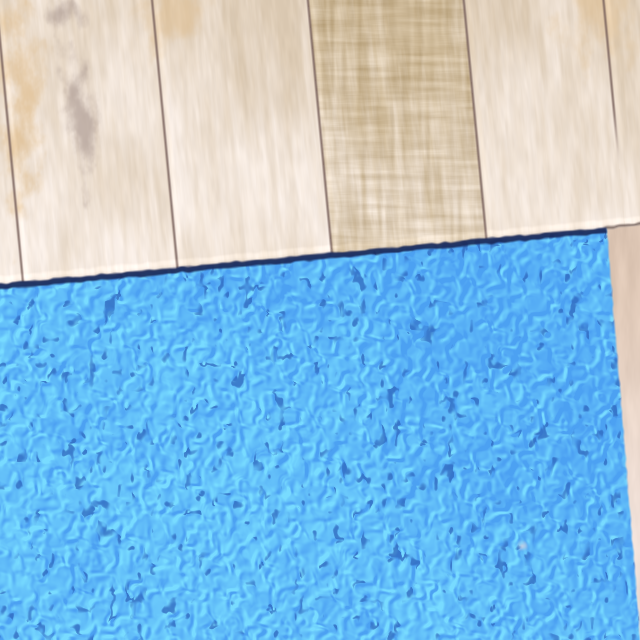
Reproduce this texture procedurally as a Shadertoy shader.

```glsl
// A speckled blue mat lying on pale wooden planks, seen slightly rotated.
// Straight slanted edges split the canvas; value noise gives the wood its grain
// and stains, and an embossed, warped noise gives the mat its looped fibres.

float hash(vec2 p) {
    vec3 q = fract(vec3(p.xyx) * 0.1031);
    q += dot(q, q.yzx + 33.33);
    return fract((q.x + q.y) * q.z);
}

float noise(vec2 p) {
    vec2 cell = floor(p), f = fract(p);
    f = f * f * (3.0 - 2.0 * f);
    return mix(mix(hash(cell), hash(cell + vec2(1, 0)), f.x),
               mix(hash(cell + vec2(0, 1)), hash(cell + vec2(1, 1)), f.x), f.y);
}

float fbm(vec2 p) {
    float sum = 0.0, amp = 0.5;
    for (int i = 0; i < 4; i++) {
        sum += amp * noise(p);
        p = mat2(1.6, 1.2, -1.2, 1.6) * p + 7.3;
        amp *= 0.5;
    }
    return sum / 0.9375;
}

// Soft elliptical blotch with a ragged outline
float blotch(vec2 uv, vec2 center, vec2 radius, float ragged) {
    return smoothstep(1.0, 0.1, length((uv - center) / radius) + ragged);
}

// Soft line of the given half width at signed distance d
float line(float d, float halfWidth, float blur) {
    return 1.0 - smoothstep(halfWidth - blur, halfWidth + blur, abs(d));
}

vec3 woodColor(vec2 uv, float px) {
    // Plank coordinate: integers fall on the slanted seams
    float across = uv.x - 0.095 * (1.0 - uv.y);
    float plank = (across + 0.006) / 0.2435 + 0.103 * smoothstep(0.75, 0.94, across);
    float id = floor(plank);
    vec2 grainPos = vec2(across, uv.y);
    float grain = fbm(grainPos * vec2(100.0, 10.0) + id * 17.0);
    float cloud = fbm(grainPos * vec2(16.0, 7.0) + id * 31.0);
    float fine = noise(grainPos * vec2(220.0, 45.0));

    // Pale boards, more worn and bright towards the mat
    float wear = smoothstep(1.0, 0.62, uv.y);
    float tone = 0.38 + 0.4 * wear + 0.9 * (cloud - 0.5) + 0.7 * (grain - 0.5);
    float brown = step(1.5, id) * step(id, 2.5);
    tone -= brown * (0.30 - 0.05 * wear);
    tone -= 0.08 * step(2.5, id);
    vec3 tan = mix(vec3(0.86, 0.79, 0.70), vec3(0.80, 0.72, 0.59), brown);
    vec3 color = mix(tan, vec3(0.985, 0.945, 0.915), clamp(tone, 0.0, 1.0));
    color += 0.035 * (fine - 0.5);

    // Cross weave on the brown board
    float weave = fbm(uv * vec2(12.0, 130.0)) + 0.6 * noise(uv * vec2(160.0, 9.0));
    color -= brown * 0.16 * (weave - 0.75) * vec3(0.8, 0.9, 1.1);

    // Ochre and grey stains
    float ragged = 1.3 * (fbm(uv * vec2(45.0, 28.0)) - 0.4);
    float ochre = blotch(uv, vec2(0.03, 0.84), vec2(0.045, 0.26), ragged);
    ochre = max(ochre, 0.7 * blotch(uv, vec2(0.27, 0.97), vec2(0.07, 0.09), ragged));
    ochre = max(ochre, 0.7 * blotch(uv, vec2(0.94, 0.99), vec2(0.09, 0.13), ragged));
    color = mix(color, vec3(0.87, 0.74, 0.56), 0.75 * ochre);
    float grey = blotch(uv, vec2(0.13 - 0.12 * (uv.y - 0.8), 0.81), vec2(0.035, 0.14), ragged);
    grey = max(grey, blotch(uv, vec2(0.10, 0.98), vec2(0.05, 0.035), ragged));
    color = mix(color, vec3(0.66, 0.59, 0.56), 0.65 * grey);

    // Seams with a pale bevel on their right side
    float seam = (plank - floor(plank + 0.5)) * 0.2435;
    float fade = mix(1.0, smoothstep(0.74, 0.84, uv.y), step(3.5, plank));
    color += 0.04 * line(seam - 0.007, 0.003, 0.003) * fade;
    float gap = line(seam, 0.0018, 0.0012 + 0.5 * px) * fade;
    return mix(color, vec3(0.47, 0.38, 0.36), 0.8 * gap);
}

// Warped fibre height field
float fibres(vec2 p) {
    vec2 warp = vec2(noise(p * 0.7 + 11.0), noise(p * 0.7 + 47.0)) - 0.5;
    return noise(p * vec2(1.1, 0.8) + 2.2 * warp);
}

vec3 matColor(vec2 uv) {
    vec2 p = uv * 105.0;
    float height = fibres(p);
    float relief = height - fibres(p + vec2(0.55, -0.45));
    float broad = fbm(uv * 9.0) - 0.5;
    float shade = 0.52 + 0.85 * relief + 0.35 * (height - 0.5) + 0.35 * broad;
    shade -= 0.28 * smoothstep(0.55, 1.35, uv.x + uv.y);
    vec3 color = mix(vec3(0.30, 0.63, 0.95), vec3(0.47, 0.86, 1.0), clamp(shade, 0.0, 1.0));
    // Deep pits between the loops
    float pit = smoothstep(0.76, 0.95, noise(p * vec2(0.9, 0.7) + 83.0 + 0.8 * height));
    color = mix(color, vec3(0.18, 0.40, 0.74), 0.75 * pit);
    // Small pale fleck
    float fleck = blotch(uv, vec2(0.816, 0.147), vec2(0.014, 0.013), 0.5 * height);
    return mix(color, vec3(0.76, 0.82, 0.90), 0.9 * fleck);
}

void mainImage(out vec4 fragColor, in vec2 fragCoord) {
    vec2 uv = fragCoord / iResolution.xy;
    float px = 1.0 / iResolution.y;
    float blur = 0.001 + px;
    float wobble = 0.003 * (noise(uv * 95.0) - 0.5);
    // Signed distances: positive beyond the upper and right mat edges
    float above = uv.y - (0.554 + 0.0935 * uv.x) + wobble;
    float beside = uv.x - (0.948 + 0.082 * (0.642 - uv.y)) + 0.6 * wobble;

    vec3 wood = woodColor(uv, px);
    // Side board, turning paler downwards
    vec3 side = mix(vec3(0.94, 0.88, 0.85), vec3(0.87, 0.78, 0.71), smoothstep(0.1, 0.6, uv.y));
    side += 0.10 * (fbm(uv * vec2(70.0, 14.0)) - 0.5);
    wood = mix(side, wood, smoothstep(-blur, blur, above));
    wood += 0.05 * line(above - 0.010, 0.004, 0.003);
    float joint = line(above - 0.002, 0.002, blur) * smoothstep(0.94, 0.95, uv.x);
    wood = mix(wood, vec3(0.40, 0.33, 0.31), 0.75 * joint);

    // Mat, then the dark shadow along its upper edge
    float inside = smoothstep(blur, -blur, above) * smoothstep(blur, -blur, beside);
    vec3 color = mix(wood, matColor(uv), inside);
    float shadow = line(above + 0.002, 0.0045, 0.0025) * smoothstep(blur, -blur, beside);
    color = mix(color, vec3(0.10, 0.15, 0.33), 0.9 * shadow);
    fragColor = vec4(clamp(color, 0.0, 1.0), 1.0);
}
```
